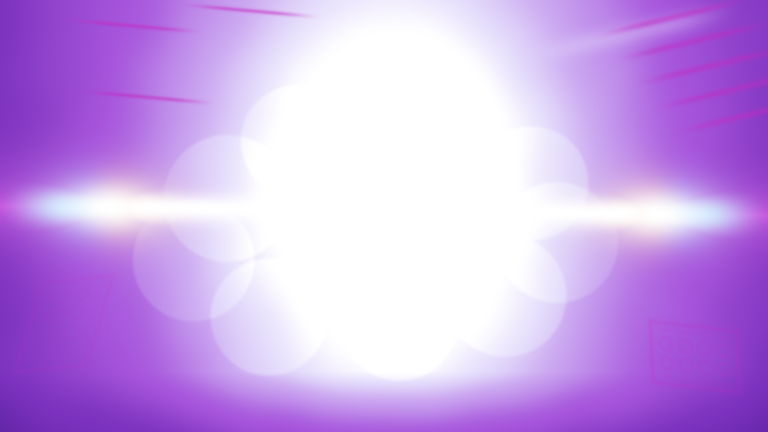
Reproduce this background procedurally as a WebGL 1 fragment shader.

```glsl
precision highp float;
// A white burst over violet haze, crossed by a horizontal beam with two flares.
// A radial brightness field picks colours from a ramp; lens discs, streaks
// and faint slanted panels are then layered over it by loops and formulas.
uniform vec2 u_resolution;

const vec3 DEEP = vec3(0.29, 0.11, 0.58);
const vec3 VIOLET = vec3(0.48, 0.19, 0.74);
const vec3 ORCHID = vec3(0.65, 0.33, 0.86);
const vec3 LILAC = vec3(0.77, 0.60, 0.93);
const vec3 MIST = vec3(0.89, 0.86, 0.985);
const vec3 WHITE = vec3(1.0);
const vec3 PINK = vec3(0.87, 0.38, 0.91);
const vec3 MAGENTA = vec3(0.77, 0.16, 0.76);
const vec3 CYAN = vec3(0.76, 0.94, 1.0);
const vec3 CREAM = vec3(1.0, 0.96, 0.83);

const vec2 BURST_CENTER = vec2(0.018, 0.06);
const float BURST_GAIN = 1.7;
const float BURST_FALLOFF = 0.48;
const float BEAM_Y = 0.012;
const float BEAM_WIDTH = 0.034;
const float FLARE_X = 0.635;
const vec2 RING_CENTER = vec2(0.0, -0.044);
const vec2 RING_AXES = vec2(0.42, 0.21);
const float DISC_RADIUS = 0.14;
const float DISC_GAIN = 0.055;

float hash(vec2 p) {
  return fract(sin(dot(p, vec2(127.1, 311.7))) * 43758.5453);
}

float noise(vec2 p) {
  vec2 i = floor(p), f = fract(p);
  f = f * f * (3.0 - 2.0 * f);
  return mix(mix(hash(i), hash(i + vec2(1, 0)), f.x),
             mix(hash(i + vec2(0, 1)), hash(i + vec2(1, 1)), f.x), f.y);
}

vec3 ramp(float t) {
  vec3 c = mix(DEEP, VIOLET, smoothstep(0.05, 0.24, t));
  c = mix(c, ORCHID, smoothstep(0.20, 0.42, t));
  c = mix(c, LILAC, smoothstep(0.38, 0.62, t));
  c = mix(c, MIST, smoothstep(0.56, 0.82, t));
  return mix(c, WHITE, smoothstep(0.76, 0.98, t));
}

// Tall above, with a steeper drop below the core.
float burst(vec2 p) {
  vec2 q = p - BURST_CENTER;
  q.y = 0.72 * abs(q.y) + 2.0 * max(-q.y - 0.42, 0.0);
  return BURST_GAIN * exp(-length(q) / BURST_FALLOFF);
}

// Overlapping lens discs around the core.
float discs(vec2 p) {
  float sum = 0.0;
  for (int i = 0; i < 9; i++) {
    float k = float(i);
    float a = radians(40.0 * k - 45.0);
    float h = hash(vec2(k, 3.7));
    vec2 c = RING_CENTER + RING_AXES * vec2(cos(a), sin(a)) * (0.9 + 0.25 * h);
    float r = DISC_RADIUS * (0.9 + 0.25 * hash(vec2(k, 8.1)));
    float d = length(p - c);
    sum += smoothstep(r + 0.006, r - 0.006, d) * (0.5 + 0.5 * d / r);
  }
  return sum * DISC_GAIN;
}

// Soft line of given slope, half length and width.
float streak(vec2 p, vec2 c, float slope, float len, float width) {
  vec2 q = p - c;
  float y = (q.y - slope * q.x) / width;
  return exp(-y * y) * smoothstep(len, len * 0.3, abs(q.x));
}

// Faint framed panel holding a grid of rings.
float panel(vec2 p, vec2 c, vec2 size, vec2 skew) {
  vec2 q = p - c;
  q += skew * q.yx;
  vec2 e = abs(q) - size;
  float d = max(e.x, e.y);
  float rings = abs(length(fract(q / 0.044) - 0.5) - 0.32);
  float inside = smoothstep(0.0, -0.02, d);
  return exp(-abs(d) / 0.004) + 0.45 * inside * smoothstep(0.16, 0.0, rings);
}

void main() {
  vec2 p = (gl_FragCoord.xy - 0.5 * u_resolution) / u_resolution.y;

  // Haze and burst
  float haze = noise(p * 4.0) * 0.6 + noise(p * 9.0 + 5.0) * 0.4 - 0.5;
  vec3 color = ramp(burst(p) + discs(p) + 0.07 * haze);

  // Magenta streaks in both upper corners
  float lines = 0.0;
  for (int i = 0; i < 5; i++) {
    float k = float(i);
    vec2 left = vec2(-0.31 - 0.42 * k + 0.15 * k * k, 0.475 - 0.035 * k - 0.065 * k * (k - 1.0));
    if (i < 3) lines += 0.5 * streak(p, left, -0.09, 0.17, 0.005);
    vec2 right = vec2(0.67 + 0.045 * k, 0.46 - 0.056 * k);
    lines += 0.45 * streak(p, right, 0.24, 0.19, 0.008);
  }
  color = mix(color, MIST, 0.35 * streak(p, vec2(0.56, 0.42), 0.22, 0.28, 0.025));
  lines += 0.25 * panel(p, vec2(0.72, -0.326), vec2(0.1, 0.07), vec2(0.05, 0.12));
  lines += 0.15 * panel(p, vec2(-0.74, -0.25), vec2(0.08, 0.1), vec2(-0.3, -0.1));
  color = mix(color, MAGENTA, min(lines, 0.6));

  // Beam with a pink halo toward the sides
  float y = p.y - BEAM_Y + 0.012 * p.x;
  float side = abs(p.x);
  color = mix(color, PINK, 0.75 * exp(-abs(y) / 0.06) * smoothstep(0.45, 0.85, side));
  float beam = exp(-pow(y / BEAM_WIDTH, 2.0)) * smoothstep(0.9, 0.65, side);

  // Flares: cream inside, white in the middle, cyan outside
  vec2 f = vec2(side - FLARE_X, y);
  float glow = exp(-dot(f / vec2(0.14, 0.085), f / vec2(0.14, 0.085)));
  float tip = exp(-pow(f.y / 0.045, 2.0)) * smoothstep(0.25, 0.08, abs(f.x - 0.02));
  vec3 tint = mix(CREAM, CYAN, smoothstep(-0.03, 0.08, f.x));
  color = mix(color, tint, max(0.75 * glow, 0.9 * tip));
  float core = exp(-dot(f / vec2(0.11, 0.045), f / vec2(0.11, 0.045)));
  color = mix(color, WHITE, max(beam * smoothstep(0.75, 0.55, side), core));

  gl_FragColor = vec4(color, 1.0);
}
```
